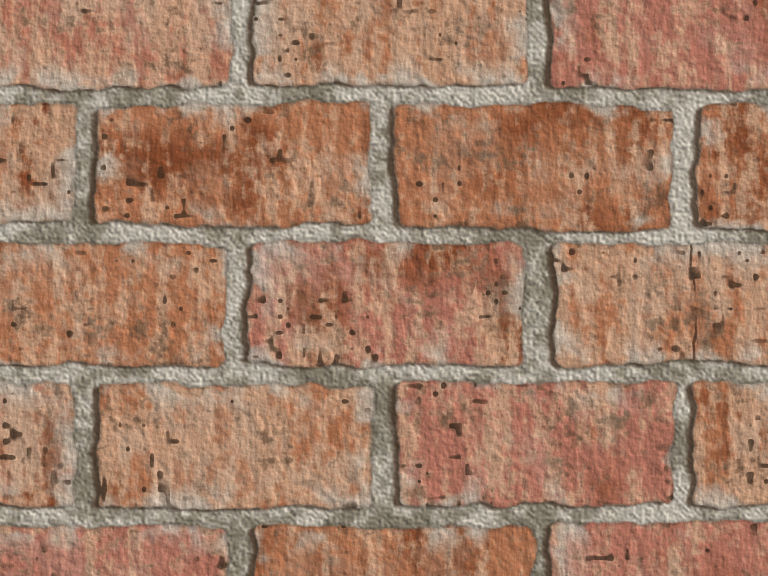
Reproduce this texture procedurally as a Shadertoy shader.

```glsl
const vec2 PITCH = vec2(0.522, 0.2435);    // brick plus joint, canvas height = 1
const vec2 JOINT = vec2(0.043, 0.031);
const float FIRST_BED = 0.165;             // depth of the top bed joint
const vec2 JOINT_START = vec2(0.146, 0.418); // first upright joint of alternate rows
const float CORNER = 0.012;
const float EDGE_WEAR = 0.022;
const float EDGE_SOFTNESS = 0.0025;
const vec2 SHADOW_REACH = vec2(0.013, 0.004);
const vec2 LIGHT_STEP = vec2(0.0026, 0.0022);
const float RELIEF_GAIN = 1.15;

const vec3 RUST = vec3(0.48, 0.27, 0.17);
const vec3 CLAY = vec3(0.64, 0.42, 0.30);
const vec3 PINK = vec3(0.65, 0.42, 0.35);
const vec3 PALE = vec3(0.73, 0.58, 0.47);
const vec3 SOOT = vec3(0.31, 0.23, 0.17);
const vec3 MORTAR_DARK = vec3(0.49, 0.46, 0.40);
const vec3 MORTAR_LIGHT = vec3(0.71, 0.68, 0.63);

float hash(vec2 p) {
    vec3 q = fract(p.xyx * 0.1031);
    q += dot(q, q.yzx + 33.33);
    return fract((q.x + q.y) * q.z);
}

float noise(vec2 p) {
    vec2 i = floor(p), f = fract(p);
    f = f * f * (3.0 - 2.0 * f);
    return mix(mix(hash(i), hash(i + vec2(1, 0)), f.x),
               mix(hash(i + vec2(0, 1)), hash(i + vec2(1, 1)), f.x), f.y);
}

float fbm(vec2 p) {
    float sum = 0.0, amp = 0.52;
    for (int i = 0; i < 5; i++) {
        sum += amp * noise(p);
        p = mat2(1.6, 1.2, -1.2, 1.6) * p + 17.3;
        amp *= 0.5;
    }
    return sum;
}

// Signed distance to the nearest brick; also gives its id and local position
float brickDistance(vec2 p, out vec2 id, out vec2 local) {
    vec2 q = vec2(p.x, 1.0 - p.y - FIRST_BED);
    q += 0.012 * (vec2(noise(p * 5.0), noise(p * 5.0 + 40.0)) - 0.5);
    id.y = floor(q.y / PITCH.y);
    q.x -= mix(JOINT_START.x, JOINT_START.y, mod(id.y, 2.0));
    id.x = floor(q.x / PITCH.x);
    local = q - (id + 0.5) * PITCH;
    vec2 jitter = vec2(hash(id + 3.1), hash(id + 8.7)) - 0.5;
    local -= jitter * vec2(0.014, 0.006);
    vec2 e = abs(local) - 0.5 * (PITCH - JOINT) + CORNER;
    float d = length(max(e, 0.0)) + min(max(e.x, e.y), 0.0) - CORNER;
    return d + EDGE_WEAR * (fbm(p * 24.0) - 0.5);
}

// Surface height: scraped upright grain on bricks, lumpy sand in the joints
float relief(vec2 p, float brick) {
    float grain = 0.65 * fbm(p * vec2(75.0, 24.0)) + 0.55 * fbm(p * 95.0);
    float sand = 0.6 * fbm(p * 38.0) + 0.4 * noise(p * 190.0);
    return mix(sand, grain, brick);
}

vec3 brickColor(vec2 p, vec2 id, vec2 local, float d) {
    vec2 s = p + id * 7.3;
    float tone = hash(id + 21.0), bleach = hash(id + 57.0);
    float blotch = fbm(s * vec2(9.0, 7.0));
    float streak = fbm(s * vec2(55.0, 13.0));
    float speck = fbm(s * 85.0);

    vec3 body = mix(CLAY, PINK, smoothstep(0.45, 0.9, hash(id + 90.0)));
    vec3 col = mix(RUST, body, smoothstep(0.24, 0.54, blotch + 0.32 * (tone - 0.4)));
    float fade = 0.45 * streak + 0.3 * speck + 0.25 * fbm(s * 11.0 + 5.0);
    col = mix(col, PALE, 0.9 * smoothstep(0.40, 0.60, fade + 0.16 * (bleach - 0.45)));
    col = mix(col, SOOT, 0.55 * smoothstep(0.58, 0.76, 0.5 * speck + 0.5 * fbm(s * 15.0 + 9.0)));

    // Lime smeared in from the joints
    float rim = smoothstep(-0.055, 0.0, d);
    float lime = smoothstep(0.44, 0.66, fbm(p * 17.0 + 3.0) + 0.14 * (bleach - 0.5));
    col = mix(col, MORTAR_LIGHT, lime * (0.16 + 0.65 * rim));

    // Pits, and a hairline crack through a few bricks
    float pit = smoothstep(0.77, 0.90, noise(s * 72.0)) * smoothstep(0.45, 0.7, noise(s * 13.0));
    float bend = 0.035 * (fbm(s * 13.0) - 0.5);
    float crack = 1.0 - smoothstep(0.0008, 0.0035, abs(local.x + bend));
    crack *= step(0.84, hash(id + 33.0)) * smoothstep(0.25, 0.5, noise(s * 35.0));
    return mix(col, SOOT * 0.7, max(0.75 * pit, 0.7 * crack));
}

vec3 mortarColor(vec2 p) {
    float lime = 0.65 * fbm(p * 13.0 + 60.0) + 0.35 * fbm(p * 65.0);
    return mix(MORTAR_DARK, MORTAR_LIGHT, smoothstep(0.35, 0.61, lime));
}

void mainImage(out vec4 fragColor, in vec2 fragCoord) {
    vec2 p = fragCoord / iResolution.y;
    float soft = max(EDGE_SOFTNESS, 1.0 / iResolution.y);
    vec2 id, local, otherId, otherLocal;
    float d = brickDistance(p, id, local);
    float brick = 1.0 - smoothstep(-soft, soft, d);
    vec3 col = mix(mortarColor(p), brickColor(p, id, local, d), brick);

    // Raking light from the upper right
    float slope = relief(p, brick) - relief(p + LIGHT_STEP, brick);
    col *= clamp(1.0 + RELIEF_GAIN * slope, 0.55, 1.35);

    // Bricks stand proud and shade the joints beside and below them
    float caster = brickDistance(p + SHADOW_REACH, otherId, otherLocal);
    float shadow = (1.0 - smoothstep(-0.007, 0.003, caster)) * (1.0 - brick);
    col = mix(col, SOOT * 0.85, 0.78 * shadow);
    col *= 1.0 - 0.16 * (1.0 - smoothstep(0.0, 0.007, abs(d)));
    fragColor = vec4(clamp(col, 0.0, 1.0), 1.0);
}
```
